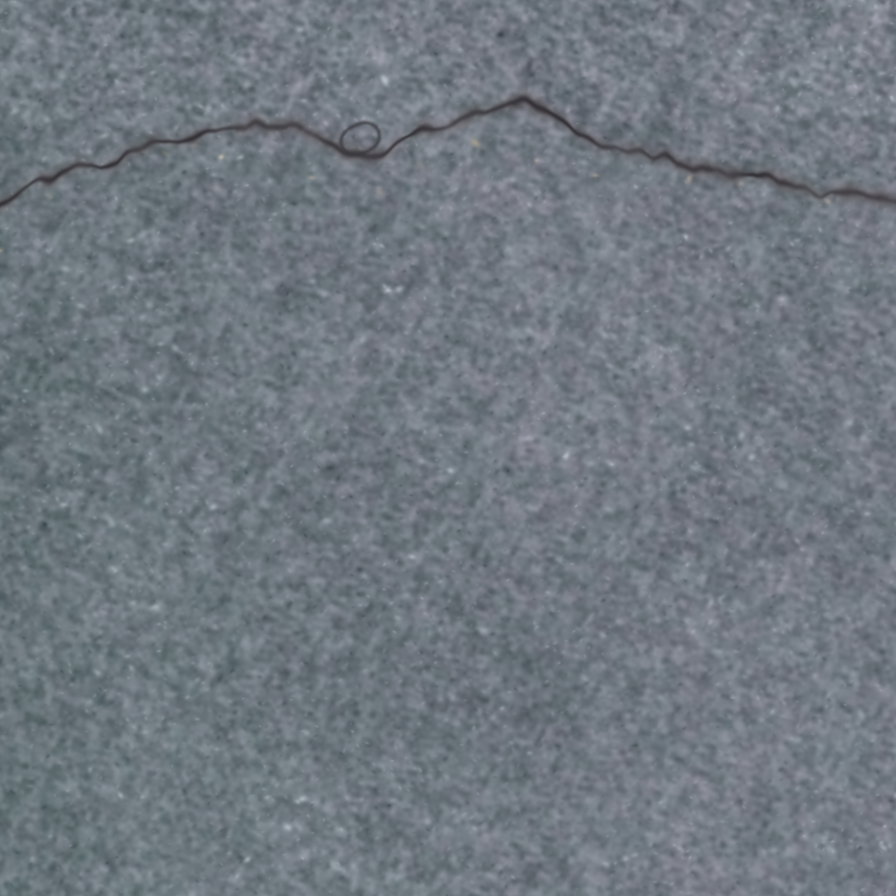
This texture is drawn by a Shadertoy shader. Its source:

```glsl
float hash(vec2 p) {
    return fract(sin(dot(p, vec2(127.1, 311.7))) * 43758.5453);
}

float noise(vec2 p) {
    vec2 i = floor(p), f = fract(p);
    f = f * f * (3.0 - 2.0 * f);
    return mix(mix(hash(i), hash(i + vec2(1, 0)), f.x),
               mix(hash(i + vec2(0, 1)), hash(i + vec2(1, 1)), f.x), f.y);
}

// Noise centred on zero, with its lattice turned off the canvas axes
float grain(vec2 uv, float scale, float angle) {
    float c = cos(angle), s = sin(angle);
    return noise(mat2(c, s, -s, c) * uv * scale + scale) - 0.5;
}

float bump(float x, float centre, float width) {
    float d = (x - centre) / width;
    return exp(-d * d);
}

// Height of the crack: a lopsided arch with a dip, a crest and a fine wobble
float crackHeight(float x) {
    float y = 0.777 + 0.085 * sin(3.14159 * x) + 0.02 * sin(6.28318 * x);
    y += 0.034 * bump(x, 0.585, 0.07) - 0.037 * bump(x, 0.41, 0.07);
    y += 0.014 * (noise(vec2(x * 24.0, 3.0)) - 0.5);
    return y + 0.008 * (noise(vec2(x * 70.0, 8.0)) - 0.5);
}

// Soft, tilted flecks scattered one per cell; x = brightness, y = warmth
vec2 flecks(vec2 uv, float cells, float density, float seed) {
    vec2 p = uv * cells, home = floor(p), sum = vec2(0);
    for (int j = -1; j <= 1; j++)
    for (int i = -1; i <= 1; i++) {
        vec2 id = home + vec2(i, j), key = id + seed;
        float present = step(hash(key), density);
        vec2 d = p - id - vec2(hash(key + 17.3), hash(key + 41.9));
        float a = (hash(key + 5.7) - 0.5) * 2.4;
        d = mat2(cos(a), -sin(a), sin(a), cos(a)) * d;
        d /= vec2(0.22, 0.14) * mix(0.7, 1.4, hash(key + 63.1));
        float strength = hash(key + 29.5);
        float light = present * exp(-dot(d, d)) * mix(0.3, 1.0, strength * strength);
        sum += light * vec2(1.0, step(0.6, hash(key + 77.7)));
    }
    return sum;
}

void mainImage(out vec4 fragColor, in vec2 fragCoord) {
    vec2 uv = fragCoord / iResolution.xy;

    // Fine mottling over broad uneven patches
    float tone = 0.115 * grain(uv, 135.0, 0.5) + 0.085 * grain(uv, 78.0, 1.1)
               + 0.070 * grain(uv, 190.0, 0.2) + 0.045 * grain(uv, 30.0, 0.8)
               + 0.035 * grain(uv, 6.0, 0.3);
    float top = smoothstep(0.78, 0.95, uv.y);
    tone *= 1.0 + 0.25 * top;
    tone += 0.012 * top + 0.015 * (uv.x - 0.5) - 0.025 * exp(-uv.x * 9.0);
    vec3 color = vec3(0.444, 0.470, 0.506) + tone * vec3(1.0, 0.94, 1.0);

    // Green cast at the lower left, faint mauve and blue drift elsewhere
    float green = smoothstep(0.9, 0.0, uv.x + 0.4 * uv.y);
    color += green * vec3(-0.020, 0.002, -0.012);
    color += vec3(0.02, -0.008, 0.008) * grain(uv, 45.0, 0.9);

    // Pale mineral flecks and dark pits
    float crackY = crackHeight(uv.x);
    float offset = uv.y - crackY;
    float nearCrack = exp(-pow((offset + 0.025) / 0.045, 2.0));
    float cluster = smoothstep(0.25, 0.75, noise(uv * 14.0 + 4.0));
    vec2 large = flecks(uv, 48.0, 0.22, 3.0);
    vec2 small = flecks(uv, 90.0, 0.30, 51.0);
    float pits = flecks(uv, 75.0, 0.28, 107.0).x;
    color += (0.19 * large.x + 0.11 * small.x) * mix(0.45, 1.0, cluster) * vec3(0.98, 1.0, 1.0);
    color += large.y * nearCrack * vec3(0.10, 0.03, -0.06);
    color -= 0.085 * pits * vec3(1.0, 0.93, 0.96);

    // Crack with a broken dark core and a rusty, shaded border
    float ragged = noise(vec2(uv.x * 55.0, 21.0));
    float width = mix(0.0022, 0.0048, ragged);
    float core = exp(-pow(offset / width, 2.0)) * mix(0.45, 0.95, noise(vec2(uv.x * 32.0, 12.0)));
    float rim = exp(-pow(offset / 0.010, 2.0));
    color = mix(color, vec3(0.36, 0.31, 0.30), rim * mix(0.12, 0.45, ragged));
    color = mix(color, vec3(0.19, 0.18, 0.20), core);

    // Small curled loop sitting on the crack
    vec2 q = uv - vec2(0.402, 0.845);
    float radius = 0.019 + 0.003 * sin(2.0 * atan(q.y, q.x) + 0.7);
    float loop = exp(-pow((length(q) - radius) / 0.0026, 2.0));
    color = mix(color, vec3(0.22, 0.22, 0.24), 0.7 * loop);

    fragColor = vec4(clamp(color, 0.0, 1.0), 1.0);
}
```
